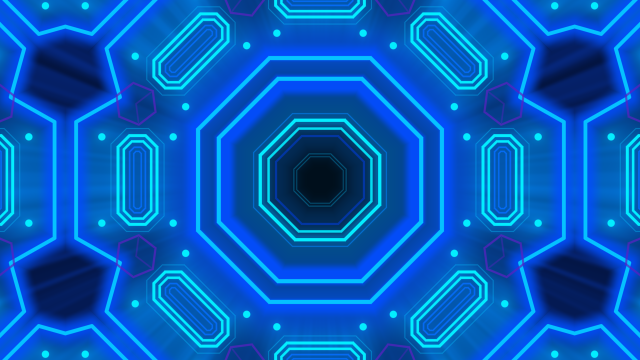
Give the GLSL for this background, as a WebGL 1 fragment shader.

```glsl
precision highp float;
// Neon kaleidoscope: glowing octagon rings, capsules, dots and notched frames.
// The plane is mirrored into octagon and diamond cells; each octagon is then
// folded into a sixteenth, so that each motif is drawn only once.
uniform vec2 u_resolution;

const float HEIGHT = 434.0;      // design units over the canvas height
const float CELL = 307.0;        // apothem of an octagon cell
const float CORNER = 127.2;      // half an edge of that cell
const vec2 AXIS = vec2(0.92388, 0.38268);  // direction at 22.5 degrees

const vec3 CYAN = vec3(0.01, 0.93, 1.0);
const vec3 SKY = vec3(0.02, 0.76, 1.0);
const vec3 ELECTRIC = vec3(0.01, 0.30, 0.99);
const vec3 COBALT = vec3(0.02, 0.29, 0.76);
const vec3 AZURE = vec3(0.01, 0.38, 0.73);
const vec3 DEEP = vec3(0.02, 0.20, 0.49);
const vec3 NAVY = vec3(0.015, 0.10, 0.32);
const vec3 INK = vec3(0.0, 0.06, 0.11);
const vec3 PURPLE = vec3(0.36, 0.12, 0.76);

float hash(float n) {
  n = fract(n * 0.1031);
  n *= n + 33.33;
  return fract(n * (n + n));
}

float noise(float x) {
  float f = fract(x);
  return mix(hash(floor(x)), hash(floor(x) + 1.0), f * f * (3.0 - 2.0 * f));
}

float segment(vec2 p, vec2 a, vec2 b) {
  vec2 ab = b - a;
  return length(p - a - ab * clamp(dot(p - a, ab) / dot(ab, ab), 0.0, 1.0));
}

float octagon(vec2 p) {
  p = abs(p);
  return max(max(p.x, p.y), (p.x + p.y) * 0.70711);
}

float hexagon(vec2 p) {
  p = abs(p);
  return max(p.y, p.x * 0.86603 + p.y * 0.5);
}

// Coverage of a line of the given half width at distance d.
float stroke(float d, float halfWidth, float px) {
  return 1.0 - smoothstep(halfWidth - 0.7 * px, halfWidth + 0.7 * px, abs(d));
}

float glow(float d, float reach) {
  return exp(-abs(d) / reach);
}

// Fold the first octant about the 22.5 degree axis.
vec2 foldSector(vec2 p) {
  vec2 normal = vec2(-AXIS.y, AXIS.x);
  return p - 2.0 * max(dot(p, normal), 0.0) * normal;
}

vec3 background(float r) {
  vec3 c = mix(INK, vec3(0.01, 0.16, 0.32), smoothstep(14.0, 50.0, r));
  c = mix(c, vec3(0.01, 0.29, 0.54), smoothstep(50.0, 78.0, r));
  c = mix(c, vec3(0.01, 0.26, 0.60), smoothstep(80.0, 115.0, r));
  c = mix(c, COBALT, smoothstep(116.0, 150.0, r));
  return mix(c, AZURE, smoothstep(165.0, 205.0, r));
}

vec3 drawRings(vec3 c, float r, float px) {
  float inner = smoothstep(98.0, 111.0, r) * (1.0 - smoothstep(122.0, 130.0, r));
  float outer = smoothstep(141.0, 147.0, r) * (1.0 - smoothstep(152.0, 168.0, r));
  c = mix(c, ELECTRIC, 0.95 * max(inner, outer));
  c = mix(c, SKY, max(stroke(r - 147.0, 2.5, px), stroke(r - 122.0, 2.5, px)));
  c += CYAN * 0.12 * glow(r - 68.0, 6.0);
  c = mix(c, CYAN, max(stroke(r - 72.0, 2.0, px), 0.9 * stroke(r - 62.0, 1.5, px)));
  c = mix(c, AZURE * 1.4, 0.55 * stroke(r - 80.0, 0.7, px));
  c = mix(c, ELECTRIC * 0.75, 0.75 * stroke(r - 53.0, 1.3, px));
  float core = max(stroke(r - 31.5, 0.7, px), stroke(r - 28.0, 0.6, px));
  return mix(c, vec3(0.02, 0.42, 0.58), 0.65 * core);
}

vec3 drawCapsule(vec3 c, vec2 p, float px) {
  p.y -= clamp(p.y, -30.0, 30.0);
  float d = octagon(p);
  c += vec3(0.0, 0.06, 0.05) * glow(max(d - 24.0, 0.0), 10.0);
  c = mix(c, vec3(0.01, 0.32, 0.66), 0.8 * (1.0 - smoothstep(12.0, 17.0, d)));
  c = mix(c, SKY, 0.4 * stroke(d - 32.0, 0.6, px));
  c = mix(c, CYAN, max(stroke(d - 23.5, 1.8, px), stroke(d - 16.5, 1.5, px)));
  return mix(c, vec3(0.02, 0.42, 0.95), max(stroke(d - 9.5, 1.0, px), stroke(d - 4.5, 0.9, px)));
}

vec3 drawDot(vec3 c, vec2 p, float px) {
  float d = length(p);
  c += vec3(0.0, 0.16, 0.12) * glow(d, 5.0);
  return mix(c, CYAN, stroke(d, 4.4, px));
}

vec3 drawCube(vec3 c, vec2 p, float px) {
  p = vec2(dot(p, AXIS), dot(p, vec2(-AXIS.y, AXIS.x)));
  float spokes = segment(vec2(p.x, abs(p.y)), vec2(0.0), vec2(-12.5, 21.7));
  float ink = max(0.7 * stroke(hexagon(p) - 22.0, 1.3, px), 0.4 * stroke(spokes, 1.0, px));
  return mix(c, PURPLE, ink);
}

vec3 drawFrame(vec3 c, float d, float px) {
  c = mix(c, ELECTRIC, 0.85 * (1.0 - smoothstep(2.0, 23.0, d)));
  return mix(c, SKY, stroke(d, 2.3, px));
}

void main() {
  float px = HEIGHT / u_resolution.y;
  vec2 p = (gl_FragCoord.xy - 0.5 * u_resolution) * px;

  // Mirror into one cell, then into its first octant.
  vec2 q = abs(mod(p + CELL, 2.0 * CELL) - CELL);
  q = vec2(max(q.x, q.y), min(q.x, q.y));
  bool inDiamond = q.x + q.y > CELL + CORNER;
  vec2 s = foldSector(q);

  // Dark pockets where cells meet, shadows beside them, soft light rays.
  vec3 color = inDiamond ? AZURE : background(s.x);
  float shadow = 1.0 - smoothstep(10.0, 62.0, length(s - 236.0 * AXIS));
  float pocket = 1.0 - smoothstep(40.0, 90.0, length(q - vec2(CELL, CORNER)));
  float angle = atan(p.y, abs(p.x));
  float rays = noise(angle * 22.0 + 40.0) * 0.6 + noise(angle * 55.0 + 90.0) * 0.4;
  color = mix(color, DEEP, 0.85 * shadow);
  color = mix(color, NAVY * (0.75 + 0.8 * rays), pocket);
  color *= 1.0 + 0.2 * (rays - 0.5) * smoothstep(150.0, 240.0, length(p));

  if (inDiamond) {
    vec2 k = CELL - q;
    k = vec2(min(k.x, k.y), max(k.x, k.y));
    float frame = min(segment(k, vec2(0.0, 122.0), vec2(32.0, 131.0)),
                      segment(k, vec2(32.0, 131.0), vec2(81.5, 81.5)));
    color = drawFrame(color, frame, px);
    color = drawDot(color, k - vec2(24.0, 97.0), px);
  } else {
    float frame = min(segment(s, vec2(294.0, 0.0), vec2(294.0, 70.0)),
                      segment(s, vec2(294.0, 70.0), 261.0 * AXIS));
    color = drawRings(color, s.x, px);
    color = drawFrame(color, frame, px);
    color = drawCube(color, s - 240.0 * AXIS, px);
    color = drawCapsule(color, s - vec2(220.0, 0.0), px);
    color = drawDot(color, s - vec2(263.0, 52.0), px);
    color = drawDot(color, s - vec2(177.0, 52.0), px);
  }
  gl_FragColor = vec4(clamp(color, 0.0, 1.0), 1.0);
}
```
